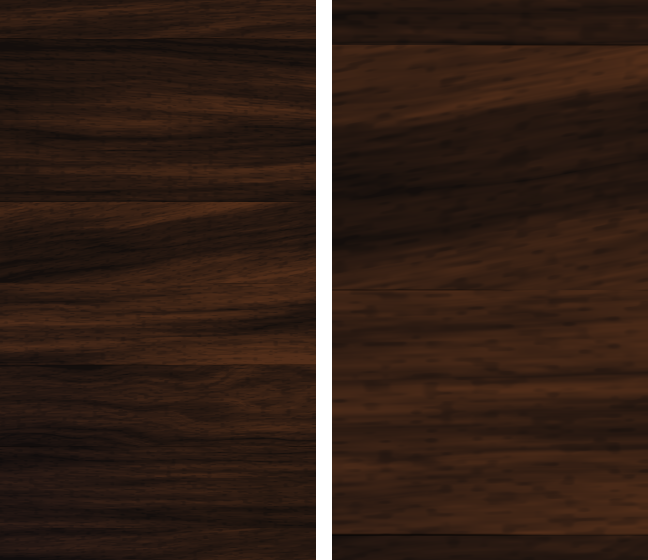
Left, the full canvas; right, a detail of the centre.
This texture is drawn by a Shadertoy shader. Its source:

```glsl
// Dark walnut planks laid horizontally, with streaked grain and faint seams.

const float PITCH = 0.1457;        // plank height, in canvas heights
const float FIRST_SEAM = 0.057;    // height of the lowest seam
const float SEAM_WIDTH = 0.0006;
const float BAND_FREQ = 26.0;      // broad colour bands
const float STREAK_FREQ = 105.0;   // narrow growth lines
const float FIBRE_FREQ = 400.0;    // fine fibres and pores
const vec2 GLOW_CENTER = vec2(0.46, 0.45);

const vec3 DARK = vec3(0.078, 0.056, 0.046);
const vec3 MID = vec3(0.168, 0.102, 0.069);
const vec3 LIGHT = vec3(0.320, 0.180, 0.100);

// Per plank, bottom to top: tone, grain slope, waviness
const vec3 PLANKS[8] = vec3[8](
    vec3(0.38, 0.06, 0.025), vec3(0.47, -0.02, 0.015),
    vec3(0.37, 0.04, 0.090), vec3(0.60, 0.03, 0.025),
    vec3(0.46, 0.17, 0.030), vec3(0.47, -0.01, 0.020),
    vec3(0.41, -0.07, 0.025), vec3(0.43, 0.04, 0.035));

// Darkness of the seam above each plank
const float SEAM_DEPTH[8] = float[8](0.25, 0.4, 0.6, 0.25, 0.3, 0.22, 0.5, 0.0);

float hash(vec2 p) {
    return fract(sin(dot(p, vec2(127.1, 311.7))) * 43758.5453);
}

float noise(vec2 p) {
    vec2 i = floor(p), f = fract(p);
    f = f * f * (3.0 - 2.0 * f);
    return mix(mix(hash(i), hash(i + vec2(1, 0)), f.x),
               mix(hash(i + vec2(0, 1)), hash(i + vec2(1, 1)), f.x), f.y);
}

float fbm(vec2 p) {
    float sum = 0.0, amp = 0.5;
    for (int i = 0; i < 4; i++) {
        sum += amp * noise(p);
        p = p * vec2(1.9, 2.1) + 17.3;
        amp *= 0.5;
    }
    return sum / 0.9375;
}

// Lightness of the wood, 0 to 1
float woodTone(vec2 p, float row, vec3 plank) {
    float seed = 31.0 * hash(vec2(row, 4.7));

    // Bend the grain along the plank; fibres bend less
    float straight = p.y - plank.y * p.x;
    float bend = fbm(p * vec2(2.6, 6.0) + seed) - 0.5;
    float v = straight + 2.0 * plank.z * bend;

    // Broad bands, with growth lines gathered in the dark ones
    float band = fbm(vec2(p.x * 1.3 + seed, v * BAND_FREQ));
    float streak = fbm(vec2(p.x * 3.5 - seed, v * STREAK_FREQ));
    float vein = noise(vec2(p.x * 2.5 + seed, v * STREAK_FREQ * 0.6));
    float line = pow(1.0 - abs(2.0 * vein - 1.0), 5.0);
    float lineArea = smoothstep(0.65, 0.35, band);

    // Fine fibres and short pores
    float fibre = noise(vec2(p.x * 45.0 + seed, straight * FIBRE_FREQ));
    float pore = noise(vec2(p.x * 110.0 - seed, straight * FIBRE_FREQ * 0.9));

    return plank.x + 0.95 * (band - 0.5) + 0.60 * (streak - 0.5)
         - 0.32 * line * lineArea + 0.20 * (fibre - 0.5)
         - 0.16 * (smoothstep(0.5, 0.95, pore) - 0.2);
}

void mainImage(out vec4 fragColor, in vec2 fragCoord) {
    vec2 p = fragCoord / iResolution.y;
    float pixel = 1.0 / iResolution.y;

    // Plank index, nearest seam and distance to it
    float course = (p.y - FIRST_SEAM) / PITCH;
    float row = floor(course);
    float seamId = floor(course + 0.5);
    float seamDist = abs(course - seamId) * PITCH;
    vec3 plank = PLANKS[clamp(int(row) + 1, 0, 7)];

    // Soft light, strongest right of centre
    vec2 d = (p - GLOW_CENTER) * vec2(1.5, 1.1);
    float glow = exp(-4.0 * dot(d, d));
    float tone = woodTone(p, row, plank) + 0.24 * glow - 0.06;

    vec3 color = mix(DARK, MID, clamp(2.0 * tone, 0.0, 1.0));
    color = mix(color, LIGHT, clamp(2.0 * tone - 1.0, 0.0, 1.0));

    // Cooler shade toward the lower left
    float shade = smoothstep(0.5, 0.0, length(p * vec2(1.0, 0.8)));
    color = mix(color, color * vec3(0.84, 0.88, 1.08), shade);

    // Seams fade in and out along their length
    float seam = 1.0 - smoothstep(SEAM_WIDTH - pixel * 0.5, SEAM_WIDTH + pixel * 0.5, seamDist);
    float seamFade = smoothstep(0.1, 0.7, noise(vec2(p.x * 9.0, seamId * 5.3)));
    color *= 1.0 - SEAM_DEPTH[clamp(int(seamId), 0, 7)] * seam * seamFade;

    fragColor = vec4(color, 1.0);
}
```
